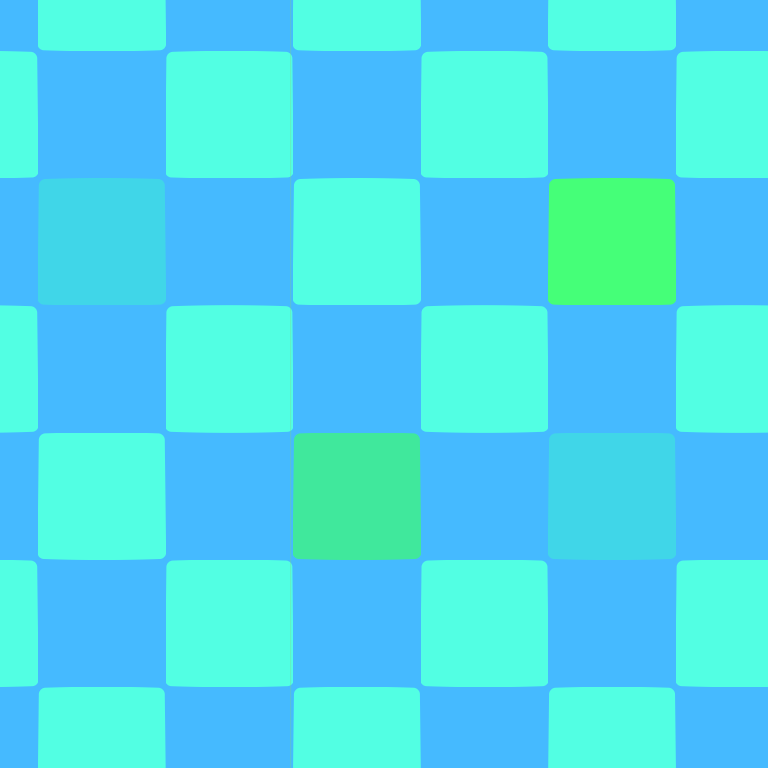
Reproduce this pattern procedurally as a three.js fragment shader.

```glsl
// Checkerboard of softly rounded mint tiles on sky blue, about six cells each way.
// Each tile is a rounded-box distance with slightly bowed, tapered sides; two
// rows recolour their tiles in a repeating diagonal order, beside a faint seam.
varying vec2 vUv;

const vec2 PITCH = vec2(0.1661, 0.1656);
const vec2 ORIGIN = vec2(0.0495, 0.1055);

const vec3 SKY = vec3(0.27, 0.73, 1.00);
const vec3 MINT = vec3(0.32, 1.00, 0.89);
const vec3 TEAL = vec3(0.25, 0.84, 0.91);
const vec3 JADE = vec3(0.25, 0.91, 0.61);
const vec3 LIME = vec3(0.27, 1.00, 0.47);
const vec3 SEAM = vec3(0.50, 0.82, 0.50);

// Share of a pixel covered by a shape at signed distance d
float coverage(float d, float pixel) {
  return clamp(0.5 - d / pixel, 0.0, 1.0);
}

float roundedBox(vec2 p, vec2 halfSize, float radius) {
  vec2 q = abs(p) - halfSize + radius;
  return length(max(q, 0.0)) + min(max(q.x, q.y), 0.0) - radius;
}

// Tile within a unit cell: bowed top and bottom, wider towards its foot
float tileDistance(vec2 p) {
  vec2 halfSize = vec2(0.499 - 0.012 * p.y, 0.502 - 0.04 * p.x * p.x);
  return roundedBox(p, halfSize, 0.05);
}

// Accent rows cycle through mint, green and teal along the diagonals
vec3 tileColour(vec2 cell) {
  float row = (cell.y - 1.0) * 0.5;
  float isAccentRow = step(abs(cell.y - 2.0), 1.5) * step(0.5, mod(cell.y, 2.0));
  float phase = mod(floor(cell.x * 0.5 + 0.25) - row + 0.25, 3.0);
  vec3 green = mix(JADE, LIME, step(0.5, row));
  vec3 accent = mix(MINT, mix(green, TEAL, step(2.0, phase)), step(1.0, phase));
  return mix(MINT, accent, isAccentRow);
}

void main() {
  vec2 grid = (vUv - ORIGIN) / PITCH;
  vec2 cell = floor(grid);
  vec2 p = grid - cell - 0.5;
  float pixel = max(fwidth(vUv.x), 1e-5);

  // Tiles fill the odd cells of the checkerboard
  float isTile = step(0.5, mod(cell.x + cell.y, 2.0));
  float tile = isTile * coverage(tileDistance(p) * PITCH.x, pixel);
  vec3 colour = mix(SKY, tileColour(cell), tile);

  // Hairline seam running the full height
  float seam = coverage(abs(vUv.x - 0.3785) - 0.0006, pixel);
  colour = mix(colour, SEAM, 0.4 * seam);

  gl_FragColor = vec4(colour, 1.0);
}
```
